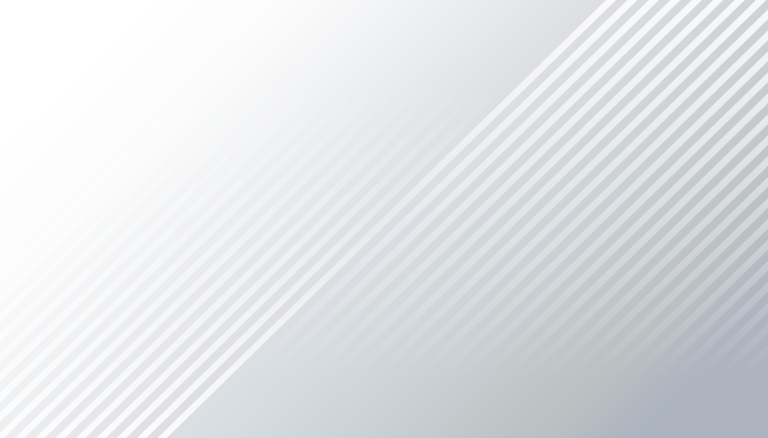
Reproduce this background procedurally as a WebGL 2 fragment shader.

```glsl
#version 300 es
precision highp float;

uniform vec2 u_resolution;
out vec4 fragColor;

// Soft-edged periodic band centred on multiples of the period
float stripes(float d, float period, float halfWidth, float blur) {
    float offCentre = abs(fract(d / period + 0.5) - 0.5) * period;
    return 1.0 - smoothstep(halfWidth - blur, halfWidth + blur, offCentre);
}

// Silver ramp running across the diagonal
vec3 silver(float d) {
    vec3 c = mix(vec3(1.0), vec3(0.985, 0.986, 0.988), smoothstep(-0.75, -0.36, d));
    c = mix(c, vec3(0.945, 0.949, 0.955), clamp((d + 0.36) / 0.27, 0.0, 1.0));
    c = mix(c, vec3(0.865, 0.870, 0.887), clamp((d + 0.09) / 0.46, 0.0, 1.0));
    c = mix(c, vec3(0.795, 0.814, 0.826), clamp((d - 0.37) / 0.46, 0.0, 1.0));
    c = mix(c, vec3(0.738, 0.757, 0.767), clamp((d - 0.83) / 0.34, 0.0, 1.0));
    return mix(c, vec3(0.678, 0.706, 0.750), smoothstep(1.17, 1.48, d));
}

void main() {
    vec2 p = gl_FragCoord.xy / u_resolution.y;
    float diagonal = p.x - 1.025 * p.y;
    float blur = 1.0 / u_resolution.y;
    vec3 color = silver(diagonal);

    // Cool green tint low in the darker half
    float lowerHalf = smoothstep(0.36, 0.40, diagonal) * (1.0 - smoothstep(0.6, 1.2, diagonal));
    color += vec3(-0.004, 0.010, 0.008) * lowerHalf * (1.0 - p.y);

    // Two stripe fields meet on the centre line and fade in opposite directions
    float d = diagonal - 0.370;
    float lowerField = stripes(d, 0.0465, 0.0105, blur) * (1.0 - step(0.0233, d));
    float upperField = stripes(d, 0.0490, 0.0115, blur) * step(-0.0245, d);
    float lowerFade = 0.92 * clamp(1.0 - p.y / 0.80, 0.0, 1.0);
    float upperFade = 0.88 * clamp((p.y - 0.14) / 0.86, 0.0, 1.0);
    float glow = max(lowerField * lowerFade, upperField * upperFade);

    color = mix(color, vec3(0.995, 0.996, 1.0), glow);
    fragColor = vec4(color, 1.0);
}
```
